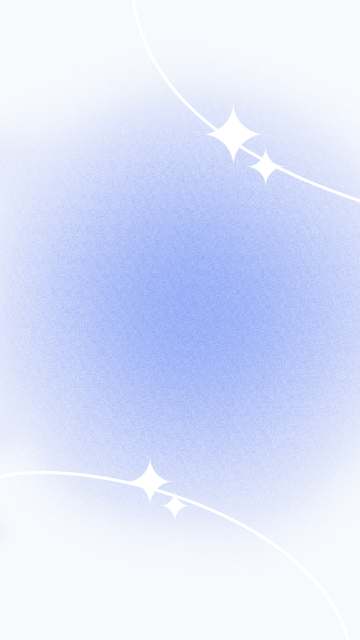
Write a Shadertoy shader that draws this background.

```glsl
// Grainy periwinkle glow on pale paper, crossed by two white arcs with four-pointed sparkles.

float hash(vec2 p) {
    return fract(sin(dot(p, vec2(12.9898, 78.233))) * 43758.5453);
}

float valueNoise(vec2 p) {
    vec2 cell = floor(p), f = smoothstep(0.0, 1.0, fract(p));
    return mix(mix(hash(cell), hash(cell + vec2(1, 0)), f.x),
               mix(hash(cell + vec2(0, 1)), hash(cell + vec2(1, 1)), f.x), f.y);
}

float segmentDistance(vec2 p, vec2 a, vec2 b) {
    vec2 ab = b - a;
    return length(p - a - ab * clamp(dot(p - a, ab) / dot(ab, ab), 0.0, 1.0));
}

vec2 cubicPoint(vec2 a, vec2 b, vec2 c, vec2 d, float t) {
    float s = 1.0 - t;
    return s * s * s * a + 3.0 * s * s * t * b + 3.0 * s * t * t * c + t * t * t * d;
}

float curveDistance(vec2 p, vec2 a, vec2 b, vec2 c, vec2 d) {
    float nearest = 1e3;
    vec2 previous = a;
    for (int i = 1; i <= 28; i++) {
        vec2 current = cubicPoint(a, b, c, d, float(i) / 28.0);
        nearest = min(nearest, segmentDistance(p, previous, current));
        previous = current;
    }
    return nearest;
}

// Four points joined by concave circular arcs
float sparkleDistance(vec2 p, vec2 radius) {
    vec2 q = abs(p) / radius;
    float arcs = 1.105 - length(1.1 - q);
    return max(arcs, max(q.x, q.y) - 1.0) * radius.x;
}

float softSpot(vec2 p, vec2 center, float size) {
    vec2 q = (p - center) / size;
    return exp(-dot(q, q));
}

void mainImage(out vec4 fragColor, in vec2 fragCoord) {
    // The canvas width is one unit
    vec2 p = fragCoord / iResolution.x;
    float pixel = 1.0 / iResolution.x;

    // Central glow with slightly cloudy edges
    vec2 q = p - vec2(0.535, 0.92);
    float r2 = dot(q, q) + 0.05 * q.x * q.y;
    r2 *= 1.0 + 0.12 * (valueNoise(p * 4.0) - 0.5);
    float glow = exp(-4.0 * r2 - 7.0 * r2 * r2 * r2);

    // Faint tints along the left and right edges
    glow += 0.09 * softSpot(p, vec2(-0.02, 1.35), 0.10);
    glow += 0.10 * softSpot(p, vec2(-0.02, 0.57), 0.06);
    glow += 0.12 * softSpot(p, vec2(-0.02, 0.30), 0.05);
    glow += 0.07 * softSpot(p, vec2(1.02, 0.94), 0.25);

    // Paper through lavender to blue
    vec3 color = mix(vec3(0.97, 0.982, 0.992), vec3(0.865, 0.89, 0.982), smoothstep(0.0, 0.31, glow));
    color = mix(color, vec3(0.615, 0.70, 0.97), clamp((glow - 0.27) / 0.73, 0.0, 1.0));

    // Fine grain, strongest inside the glow
    vec2 grainCell = floor(p * 288.0);
    float grain = hash(grainCell) + hash(grainCell + 37.0) - 1.0;
    color += grain * mix(0.008, 0.045, smoothstep(0.0, 0.6, glow)) * vec3(1.0, 0.85, 0.3);

    // Arcs
    float upper = curveDistance(p, vec2(0.37, 1.778), vec2(0.407, 1.532), vec2(0.618, 1.347), vec2(1.0, 1.22));
    float lower = curveDistance(p, vec2(0.0, 0.454), vec2(0.255, 0.512), vec2(0.868, 0.35), vec2(0.968, 0.0));
    float shape = min(upper, lower) - 0.0042;

    // Sparkles: center, then horizontal and vertical reach
    vec4 sparkles[4] = vec4[4](
        vec4(0.648, 1.405, 0.081, 0.083), vec4(0.738, 1.315, 0.050, 0.052),
        vec4(0.417, 0.440, 0.060, 0.064), vec4(0.486, 0.373, 0.038, 0.041));
    for (int i = 0; i < 4; i++) {
        shape = min(shape, sparkleDistance(p - sparkles[i].xy, sparkles[i].zw));
    }
    color = mix(color, vec3(1.0), smoothstep(0.75 * pixel, -0.75 * pixel, shape));

    fragColor = vec4(clamp(color, 0.0, 1.0), 1.0);
}
```
